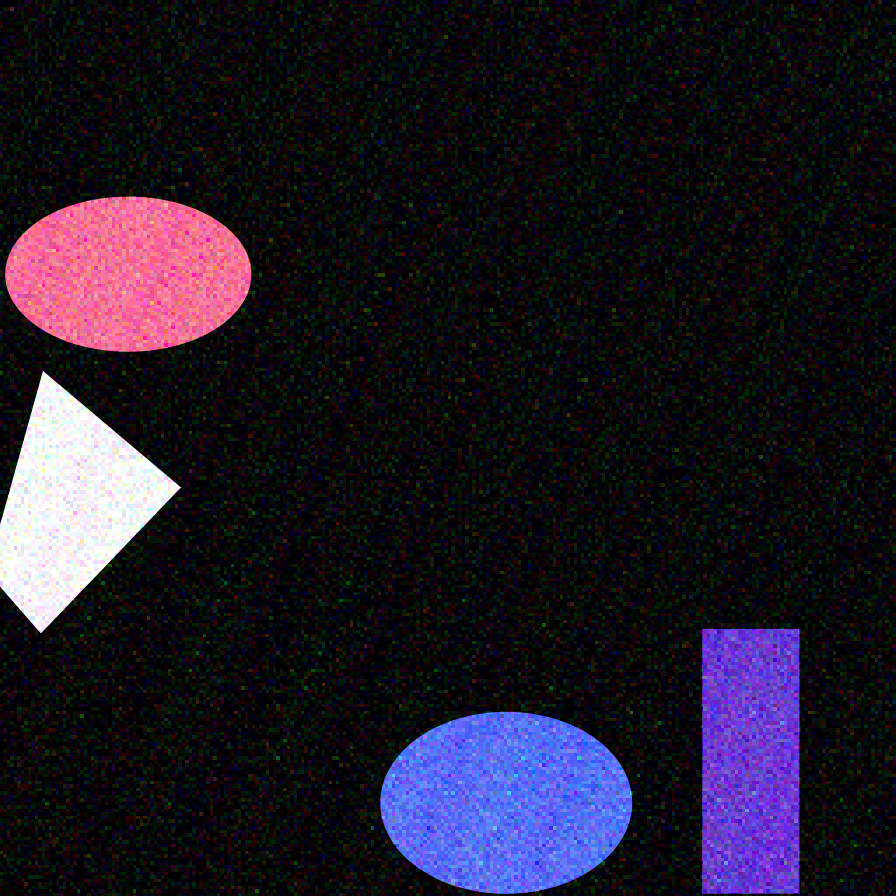
Write a Shadertoy shader that draws this background.

```glsl
// Four flat shapes (two ellipses, a kite and a bar) on black under film grain.
// Distance functions give smooth masks; the grain is Gaussian noise drawn
// independently per colour channel on a fixed grid, clipped to the valid range.

#define GRAIN_CELLS  256.0
#define GRAIN_AMOUNT 0.085
#define EDGE_PIXELS  1.4
#define BACKGROUND   vec3(0.0, 0.0, 0.005)
#define PINK         vec3(1.0, 0.44, 0.60)
#define WHITE        vec3(1.0, 0.995, 1.0)
#define BLUE         vec3(0.36, 0.44, 1.0)
#define VIOLET       vec3(0.42, 0.235, 0.82)

const float TAU = 6.2831853;

float hash(vec2 p) {
    return fract(sin(dot(p, vec2(127.1, 311.7))) * 43758.5453);
}

// Box-Muller transform: two uniform samples to one normal sample
float gaussian(vec2 cell) {
    float u = max(hash(cell + 0.37), 0.0001);
    float v = hash(cell + vec2(19.19, 73.73));
    return sqrt(-2.0 * log(u)) * cos(TAU * v);
}

// First-order distance to an ellipse
float ellipseDistance(vec2 p, vec2 radii) {
    vec2 q = p / radii;
    return (dot(q, q) - 1.0) / (2.0 * length(q / radii) + 0.0001);
}

float boxDistance(vec2 p, vec2 halfSize) {
    vec2 d = abs(p) - halfSize;
    return length(max(d, 0.0)) + min(max(d.x, d.y), 0.0);
}

// Signed distance to the line a-b, positive on its left
float sideDistance(vec2 p, vec2 a, vec2 b) {
    vec2 edge = b - a;
    return dot(p - a, normalize(vec2(-edge.y, edge.x)));
}

// Convex quadrilateral with clockwise corners
float quadDistance(vec2 p, vec2 a, vec2 b, vec2 c, vec2 d) {
    return max(max(sideDistance(p, a, b), sideDistance(p, b, c)),
               max(sideDistance(p, c, d), sideDistance(p, d, a)));
}

vec3 paint(vec3 base, vec3 color, float dist) {
    float halfEdge = 0.5 * EDGE_PIXELS / iResolution.y;
    return mix(base, color, 1.0 - smoothstep(-halfEdge, halfEdge, dist));
}

void mainImage(out vec4 fragColor, in vec2 fragCoord) {
    vec2 uv = fragCoord / iResolution.xy;

    // Shapes
    float upperEllipse = ellipseDistance(uv - vec2(0.1432, 0.694), vec2(0.1374, 0.0866));
    float lowerEllipse = ellipseDistance(uv - vec2(0.565, 0.104), vec2(0.1406, 0.1016));
    float bar = boxDistance(uv - vec2(0.838, 0.1504), vec2(0.0542, 0.1478));
    float kite = quadDistance(uv, vec2(0.048, 0.586), vec2(0.202, 0.456),
                              vec2(0.0456, 0.293), vec2(-0.0145, 0.362));

    vec3 color = BACKGROUND;
    color = paint(color, PINK, upperEllipse);
    color = paint(color, WHITE, kite);
    color = paint(color, BLUE, lowerEllipse);
    color = paint(color, VIOLET, bar);

    // Grain
    vec2 cell = floor(uv * GRAIN_CELLS);
    vec3 grain = vec3(gaussian(cell), gaussian(cell + 311.0), gaussian(cell + 677.0));
    color += GRAIN_AMOUNT * grain;

    fragColor = vec4(clamp(color, 0.0, 1.0), 1.0);
}
```
